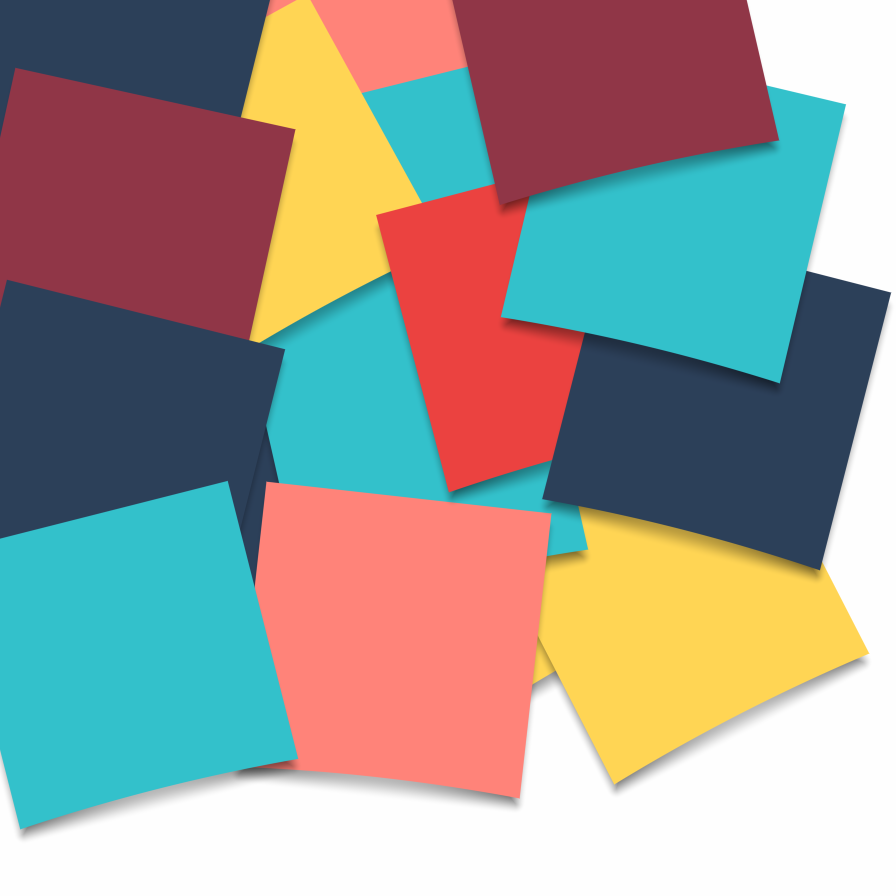
Write a Shadertoy shader that draws this background.

```glsl
// Overlapping tilted paper notes with curled lower edges and soft shadows on white.

const vec3 PAPER = vec3(0.996);
const float HALF_SIDE = 0.16;     // half the side of a note
const float BOW = 0.006;          // rise of the curled lower edge
const float DROP = 0.012;         // shadow offset, downwards
const float INSET = 0.006;        // shadow is narrower than its note
const float BLUR = 0.012;
const float SHADOW = 0.62;
const vec2 FIRST_CELL = vec2(0.13, 0.265);
const vec2 CELL_PITCH = vec2(0.33, 0.235);
const float JITTER = 0.02;
const float TILT_JITTER = 0.07;

const int TEAL = 0, CORAL = 1, NAVY = 2, MAROON = 3, YELLOW = 4, RED = 5;
const vec3 INK[6] = vec3[6](
    vec3(0.20, 0.755, 0.795), vec3(1.00, 0.515, 0.475), vec3(0.173, 0.25, 0.35),
    vec3(0.565, 0.21, 0.28), vec3(1.00, 0.835, 0.33), vec3(0.92, 0.26, 0.25));
const float TILT[6] = float[6](0.25, -0.09, -0.22, -0.25, 0.47, 0.28);

// Columns from bottom to top of the pile: column, first row, row step, note count
const int COLUMN_COUNT = 9;
const vec4 COLUMNS[9] = vec4[9](
    vec4(-0.5, 2.5, -1, 3), vec4(0.5, 2.5, -1, 3), vec4(1.5, 2.5, -1, 3),
    vec4(2, 0, 1, 1), vec4(1, 3, -1, 4), vec4(0.5, 2.2, 1, 1),
    vec4(1.5, 1.5, 1, 1), vec4(0, 3, -1, 4), vec4(2, 1, 1, 3));
const int HUES[23] = int[23](
    TEAL, CORAL, RED, CORAL, TEAL, NAVY, YELLOW, CORAL, YELLOW,
    YELLOW, CORAL, TEAL, TEAL, CORAL, YELLOW, RED,
    NAVY, MAROON, NAVY, TEAL, NAVY, TEAL, MAROON);

float hash(float n) {
    return fract(sin(n * 12.9898 + 4.1414) * 43758.5453);
}

float boxDistance(vec2 p, float halfSide) {
    vec2 d = abs(p) - halfSide;
    return length(max(d, 0.0)) + min(max(d.x, d.y), 0.0);
}

// Square whose lower edge bows inwards
float noteDistance(vec2 p) {
    float across = p.x / HALF_SIDE;
    float lower = -HALF_SIDE + BOW * max(1.0 - across * across, 0.0);
    return max(abs(p.x) - HALF_SIDE, max(p.y - HALF_SIDE, lower - p.y));
}

// Loose grid: the right side lifts at the bottom and leans in at the top
vec2 noteCentre(float column, float row) {
    vec2 centre = FIRST_CELL + CELL_PITCH * vec2(column, row);
    centre.x -= 0.015 * column * (row - 1.0) * (row - 1.0);
    centre.y += 0.02 * column * column * (1.0 - row / 3.0);
    return centre;
}

vec3 layNote(vec3 below, vec2 p, float tilt, vec3 ink, float pixel) {
    float c = cos(tilt), s = sin(tilt);
    mat2 toNote = mat2(c, -s, s, c);
    vec2 q = toNote * p;

    // Shadow, strongest beneath the lifted corners
    vec2 shadowPoint = toNote * (p + vec2(0.0, DROP));
    float shade = 1.0 - smoothstep(-BLUR, BLUR, boxDistance(shadowPoint, HALF_SIDE - INSET));
    float across = clamp(q.x / HALF_SIDE, -1.0, 1.0);
    shade *= SHADOW * mix(0.45, 1.0, across * across);

    float cover = 1.0 - smoothstep(-0.7 * pixel, 0.7 * pixel, noteDistance(q));
    return mix(below * (1.0 - shade), ink, cover);
}

void mainImage(out vec4 fragColor, in vec2 fragCoord) {
    float pixel = 1.0 / iResolution.y;
    vec2 p = fragCoord * pixel;
    vec3 color = PAPER;
    int note = 0;

    for (int i = 0; i < COLUMN_COUNT; i++) {
        vec4 column = COLUMNS[i];
        for (int k = 0; k < int(column.w); k++) {
            float row = column.y + column.z * float(k);
            float seed = float(note);
            int hue = HUES[note];
            vec2 offset = JITTER * (vec2(hash(seed), hash(seed + 37.0)) - 0.5);
            // The upper right notes lean the other way
            float lean = (column.x > 1.75 && row > 1.5) ? -1.0 : 1.0;
            float tilt = lean * TILT[hue] + TILT_JITTER * (hash(seed + 71.0) - 0.5);
            vec2 centre = noteCentre(column.x, row) + offset;
            color = layNote(color, p - centre, tilt, INK[hue], pixel);
            note++;
        }
    }
    fragColor = vec4(color, 1.0);
}
```
